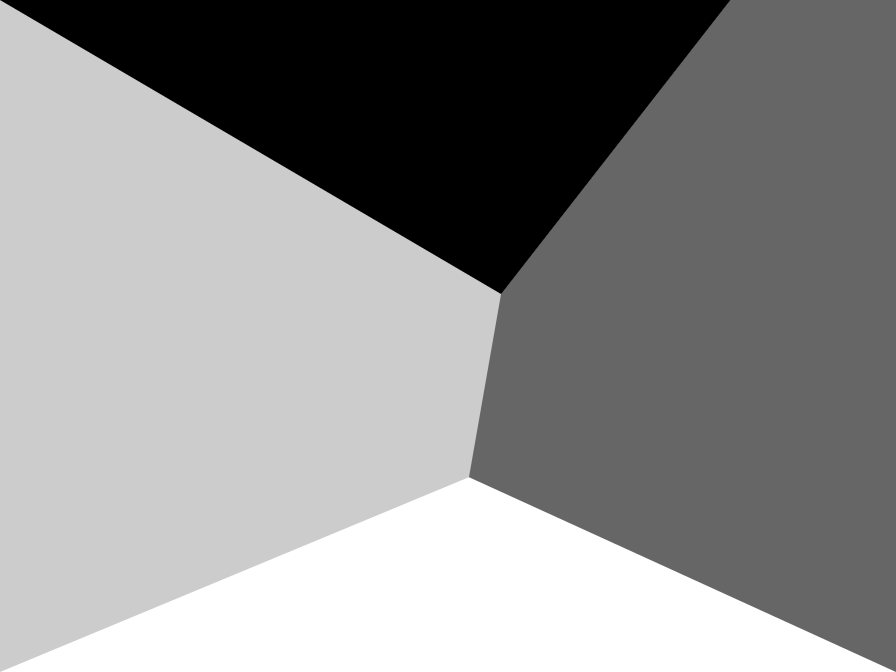
A WebGL 1 fragment shader for this background:

```glsl
precision highp float;

uniform vec2 u_resolution;

const vec3 CEILING_COLOR = vec3(0.0);
const vec3 FLOOR_COLOR = vec3(1.0);
const vec3 LEFT_WALL_COLOR = vec3(0.8);
const vec3 RIGHT_WALL_COLOR = vec3(0.4);

// Signed distance to the line from a to b, positive on its left side
float lineSide(vec2 p, vec2 a, vec2 b) {
  vec2 along = normalize(b - a);
  return dot(p - a, vec2(-along.y, along.x));
}

// Wedge to the left of both lines: start to apex, then apex to end
float wedge(vec2 p, vec2 start, vec2 apex, vec2 end) {
  return min(lineSide(p, start, apex), lineSide(p, apex, end));
}

// Smooth coverage over one pixel
float coverage(float dist, float pixel) {
  return clamp(dist / pixel + 0.5, 0.0, 1.0);
}

void main() {
  // Canvas height is one unit
  vec2 canvas = vec2(u_resolution.x / u_resolution.y, 1.0);
  float pixel = 1.0 / u_resolution.y;
  vec2 p = gl_FragCoord.xy * pixel;

  // Room corners
  vec2 ceilingCorner = vec2(0.5592, 0.5625) * canvas;
  vec2 floorCorner = vec2(0.5234, 0.2899) * canvas;
  vec2 topLeft = vec2(0.0, 1.0) * canvas;
  vec2 topRight = vec2(0.8151, 1.0) * canvas;
  vec2 bottomLeft = vec2(0.0);
  vec2 bottomRight = vec2(1.0, 0.0) * canvas;

  // Walls meet along the line between the two corners
  float rightWall = lineSide(p, ceilingCorner, floorCorner);
  float ceiling = wedge(p, topLeft, ceilingCorner, topRight);
  float ground = wedge(p, bottomRight, floorCorner, bottomLeft);

  vec3 color = mix(LEFT_WALL_COLOR, RIGHT_WALL_COLOR, coverage(rightWall, pixel));
  color = mix(color, CEILING_COLOR, coverage(ceiling, pixel));
  color = mix(color, FLOOR_COLOR, coverage(ground, pixel));
  gl_FragColor = vec4(color, 1.0);
}
```
